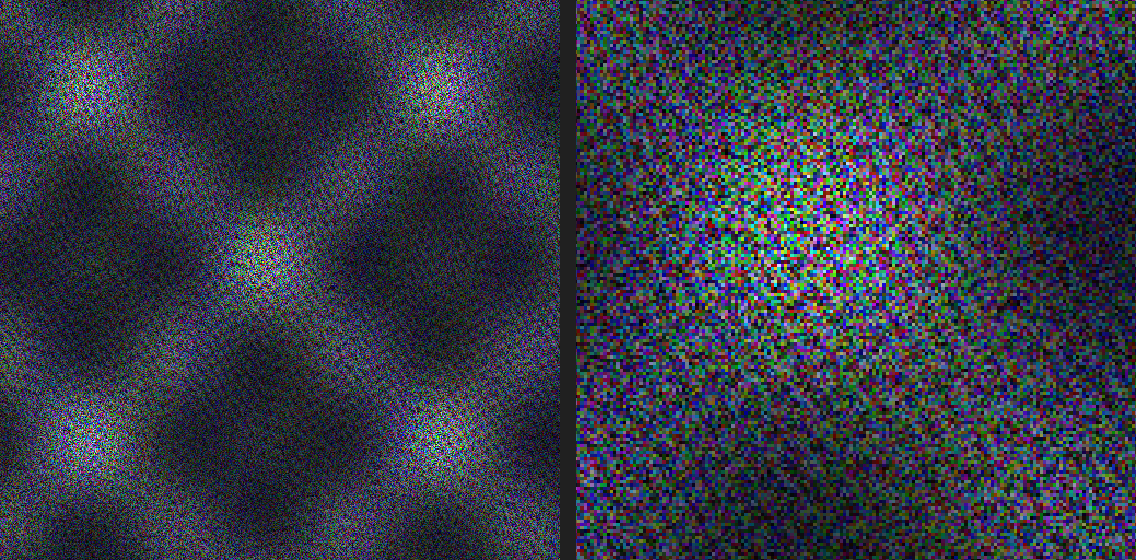
Left: the whole. Right: its middle third, enlarged.
Write a three.js fragment shader that draws this texture.

```glsl
// Fine coloured grain lit by a soft lattice of glowing spots.
// Two products of waves form the glow; each grain cell draws an independent
// skewed random value for red, green and blue, scaled by that glow.

varying vec2 vUv;

const float GRAIN_CELLS = 512.0;
const float GRAIN_SKEW = 1.35;
const float WAVE_FREQUENCY = 10.0;
const float GLOW_FLOOR = 0.053;
const float GLOW_STRENGTH = 0.73;
const vec3 NIGHT_TINT = vec3(0.008, 0.013, 0.045);
const vec3 GLOW_TINT = vec3(0.97, 1.00, 1.10);

// Usual sine hash, from 0 to 1
float hash(vec2 p) {
  return fract(sin(dot(p, vec2(12.9898, 78.233))) * 43758.5453);
}

// Independent random value for each channel, skewed to dark, with mean one
vec3 colourGrain(vec2 cell, float skew) {
  vec3 even = vec3(
    hash(cell + 0.37),
    hash(cell + vec2(17.13, 5.71)),
    hash(cell + vec2(41.59, 29.83))
  );
  return pow(even, vec3(skew)) * (skew + 1.0);
}

// Bright spots on a diagonal lattice, joined by fainter spots half way
float latticeGlow(vec2 p, float frequency) {
  vec2 spots = sin(p * frequency);
  vec2 links = cos(p * frequency * 2.0);
  float wave = 0.43 + 0.17 * spots.x * spots.y + 0.11 * links.x * links.y;
  return wave * wave;
}

void main() {
  // The lattice is anchored at the upper left corner
  vec2 fromTop = vec2(vUv.x, 1.0 - vUv.y);
  float glow = GLOW_FLOOR + GLOW_STRENGTH * latticeGlow(fromTop, WAVE_FREQUENCY);

  // The grain multiplies the whole light, so the dark parts stay colourful
  vec3 light = NIGHT_TINT + GLOW_TINT * glow;
  vec3 grain = colourGrain(floor(vUv * GRAIN_CELLS), GRAIN_SKEW);

  gl_FragColor = vec4(clamp(light * grain, 0.0, 1.0), 1.0);
}
```
